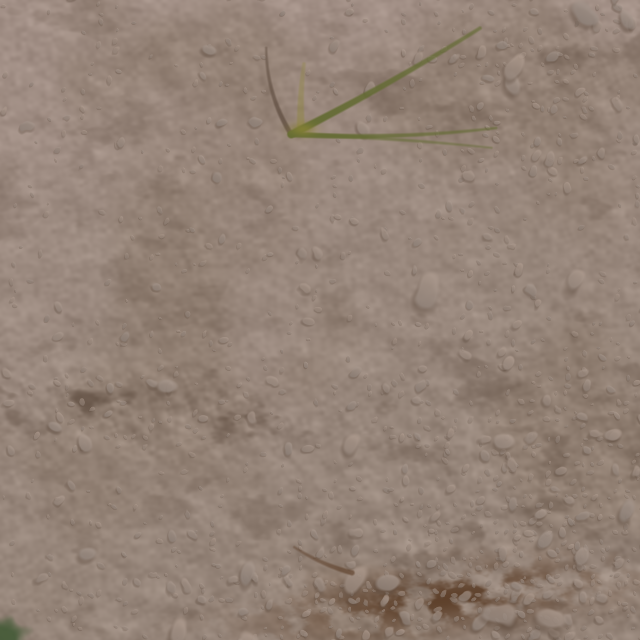
Give the GLSL for this texture, as a three.js fragment shader.

```glsl
// Dry, dusty ground with soft bumps, scattered pebbles, a clod ridge and a grass tuft.
// Fbm relief shades the soil, jittered cells place the stones with their shadows,
// and tapered curves draw the blades and a dry twig.
varying vec2 vUv;

const vec3 SOIL = vec3(0.590, 0.525, 0.480);
const vec3 PALE_SOIL = vec3(0.635, 0.562, 0.525);
const vec3 OCHRE_SOIL = vec3(0.550, 0.480, 0.425);
const vec3 STONE = vec3(0.690, 0.615, 0.565);
const vec3 GREY_STONE = vec3(0.590, 0.550, 0.525);
const vec3 SHADOW = vec3(0.370, 0.300, 0.250);
const vec3 LITTER = vec3(0.370, 0.255, 0.170);
const vec3 GRASS = vec3(0.390, 0.420, 0.200);
const vec3 YOUNG_GRASS = vec3(0.550, 0.520, 0.210);
const vec3 MOSS = vec3(0.260, 0.350, 0.210);
const vec2 LIGHT_STEP = vec2(0.003, 0.007);
const vec2 ROOT = vec2(0.455, 0.790);
const float RELIEF = 0.36;
const float GRAIN = 0.045;

float hash(vec2 p) { return fract(sin(dot(p, vec2(127.1, 311.7))) * 4375.85); }

float noise(vec2 p) {
  vec2 i = floor(p), f = fract(p);
  f = f * f * (3.0 - 2.0 * f);
  return mix(mix(hash(i), hash(i + vec2(1.0, 0.0)), f.x),
             mix(hash(i + vec2(0.0, 1.0)), hash(i + 1.0), f.x), f.y);
}

float fbm(vec2 p) {
  float sum = 0.0, amp = 0.5;
  for (int i = 0; i < 4; i++) {
    sum += amp * noise(p);
    p = mat2(1.6, 1.2, -1.2, 1.6) * p + 7.3;
    amp *= 0.5;
  }
  return sum;
}

// Soft falloff around an ellipse
float patchMask(vec2 p, vec2 center, vec2 size) {
  vec2 q = (p - center) / size;
  return exp(-dot(q, q));
}

// Share of stony ground: bottom right, bottom edge, top right, and the ridge
float stoniness(vec2 p) {
  float s = patchMask(p, vec2(0.88, 0.22), vec2(0.30, 0.24));
  s += 0.9 * patchMask(p, vec2(0.58, 0.06), vec2(0.40, 0.10));
  s += 0.6 * patchMask(p, vec2(0.88, 0.88), vec2(0.25, 0.20));
  return min(s + 0.5 * patchMask(p, vec2(0.18, 0.37), vec2(0.20, 0.07)), 1.0);
}

// One layer of irregular stones, painted over the ground
vec3 addStones(vec3 col, vec2 p, float cells, float sparse, float dense, float strength) {
  vec2 g = p * cells;
  float wobble = (noise(g * 3.1) - 0.5) * 0.55;
  for (int k = 0; k < 9; k++) {
    float row = floor((float(k) + 0.5) / 3.0);
    vec2 id = floor(g) + vec2(float(k) - 3.0 * row, row) - 1.0;
    vec2 key = id + cells * 3.7;
    vec2 center = id + 0.2 + 0.6 * vec2(hash(key), hash(key + 17.3));
    float cover = strength * step(hash(key + 41.9), mix(sparse, dense, stoniness(center / cells)));
    float angle = 3.14 * hash(key + 63.1), c = cos(angle), s = sin(angle);
    float radius = mix(0.17, 0.42, hash(key + 29.7));
    mat2 turn = mat2(c, -s, s, c);
    vec2 stretch = vec2(0.85, 1.35), q = (g - center) / radius;
    float body = length(turn * q * stretch) + wobble;
    float shade = length(turn * (q + vec2(0.22, 0.38)) * stretch) + wobble;
    float lit = clamp(0.5 + 0.45 * dot(q, vec2(0.4, 0.9)), 0.0, 1.0);
    vec3 face = mix(GREY_STONE, STONE, 0.25 + 0.5 * hash(key + 83.3) + 0.25 * lit);
    col = mix(col, SHADOW, cover * 0.55 * (1.0 - smoothstep(0.65, 1.25, shade)));
    col = mix(col, face * (0.90 + 0.13 * lit), cover * (1.0 - smoothstep(0.68, 1.10, body)));
  }
  return col;
}

// Coverage of a bent blade that tapers towards its tip
float blade(vec2 p, vec2 root, vec2 tip, float bend, float width) {
  vec2 d = tip - root;
  float t = clamp(dot(p - root, d) / dot(d, d), 0.0, 1.0);
  vec2 side = normalize(vec2(-d.y, d.x));
  float dist = length(p - root - d * t - side * bend * 4.0 * t * (1.0 - t));
  float w = width * mix(1.0, 0.45, t);
  return (1.0 - smoothstep(w - 0.0022, w + 0.0022, dist)) * mix(1.0, 0.65, t);
}

void main() {
  vec2 p = vUv;
  float ridge = patchMask(p, vec2(0.26, 0.36 - 0.10 * (p.x - 0.26)), vec2(0.24, 0.055));
  float stony = stoniness(p);
  // Soil: broad tints, then relief lit from above and fine grain
  float pale = p.y + 0.35 * (1.0 - p.x) + 0.6 * (fbm(p * 5.0) - 0.45);
  vec3 col = mix(SOIL, PALE_SOIL, smoothstep(0.35, 1.3, pale));
  col = mix(col, OCHRE_SOIL, 0.65 * smoothstep(0.42, 0.68, fbm(p * 3.5 + 19.0)));
  float bump = fbm(p * 17.0) - fbm((p + LIGHT_STEP) * 17.0);
  col += RELIEF * bump * (0.75 + 0.5 * stony + ridge);
  col += GRAIN * (noise(p * vec2(105.0, 130.0)) - 0.5);
  // Dark hollows, strongest along the ridge
  float hollow = smoothstep(0.57, 0.74, fbm(p * vec2(15.0, 24.0) + 31.0));
  col = mix(col, SHADOW, hollow * (0.2 + 0.2 * stony + 0.5 * ridge));
  // Brown plant litter at the bottom, moss in the corner
  float litter = patchMask(p, vec2(0.70, 0.065 + 0.12 * (p.x - 0.70)), vec2(0.24, 0.045));
  col = mix(col, LITTER, litter * smoothstep(0.30, 0.58, fbm(p * vec2(26.0, 40.0) + 3.0)));
  float corner = length(p / vec2(0.045, 0.03)) + 0.5 * noise(p * 60.0);
  col = mix(col, MOSS, 0.9 - 0.9 * smoothstep(0.8, 1.5, corner));
  // Stones from grit to pebbles
  col = addStones(col, p, 74.0, 0.08, 0.42, 0.50);
  col = addStones(col, p, 39.0, 0.07, 0.38, 0.65);
  col = addStones(col, p, 17.0, 0.03, 0.28, 0.75);
  // Dry twig, then the tuft of grass
  col = mix(col, LITTER, 0.7 * blade(p, vec2(0.55, 0.105), vec2(0.46, 0.145), 0.004, 0.004));
  col = mix(col, SHADOW, 0.8 * blade(p, ROOT, vec2(0.416, 0.925), 0.010, 0.004));
  col = mix(col, YOUNG_GRASS, 0.45 * blade(p, ROOT + 0.015, vec2(0.475, 0.9), 0.002, 0.006));
  col = mix(col, GRASS, 0.9 * blade(p, ROOT, vec2(0.775, 0.800), -0.007, 0.0042));
  col = mix(col, GRASS, 0.7 * blade(p, ROOT, vec2(0.768, 0.769), 0.003, 0.0034));
  col = mix(col, GRASS, blade(p, ROOT, vec2(0.750, 0.956), -0.004, 0.0060));
  col = mix(col, YOUNG_GRASS, 0.7 * patchMask(p, ROOT + vec2(0.018, 0.008), vec2(0.02, 0.01)));
  gl_FragColor = vec4(col, 1.0);
}
```
